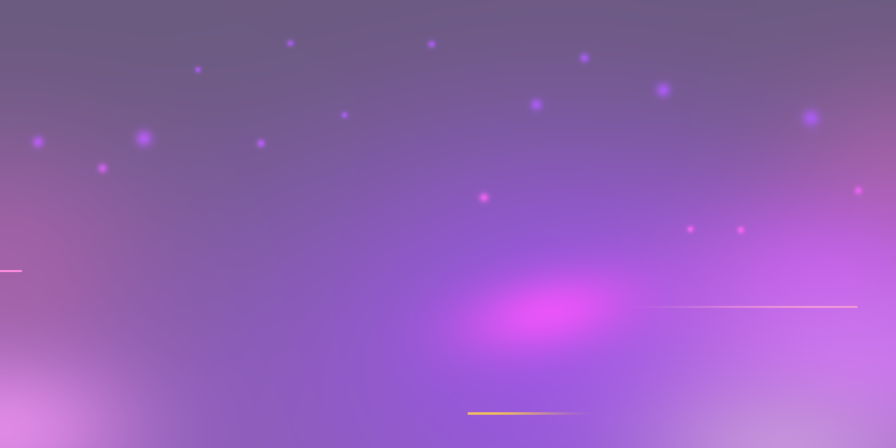
A WebGL 1 fragment shader for this background:

```glsl
precision highp float;
// Dreamy violet backdrop: soft elliptical glows layered over a dusky gradient,
// with small hashed sparks in the upper part and three thin fading streaks.
// Space is two units wide and one unit high, origin at the lower left.
uniform vec2 u_resolution;

const int SPARK_COUNT = 16;
const vec3 DUSK = vec3(0.42, 0.355, 0.50);
const vec3 PLUM = vec3(0.54, 0.37, 0.70);
const vec3 VIOLET = vec3(0.60, 0.34, 0.88);
const vec3 ORCHID = vec3(0.78, 0.36, 0.93);
const vec3 ROSE = vec3(0.68, 0.39, 0.66);
const vec3 PINK = vec3(0.93, 0.57, 0.93);
const vec3 LILAC = vec3(0.79, 0.60, 0.86);
const vec3 MAGENTA = vec3(0.94, 0.33, 0.98);
const vec3 GOLD = vec3(0.96, 0.77, 0.34);

float hash(float n) {
  n = fract(n * 0.1031);
  n *= n + 33.33;
  return fract(n * (n + n));
}

// Gaussian falloff of an elliptical glow
float glow(vec2 p, vec2 center, vec2 radius) {
  vec2 d = (p - center) / radius;
  return exp(-dot(d, d));
}

// Horizontal line from x = span.x to span.y with smooth edges
float streak(vec2 p, vec2 span, float y, float pixel) {
  float across = 1.0 - smoothstep(0.0, pixel, abs(p.y - y) - 0.0015);
  float along = smoothstep(-pixel, pixel, p.x - span.x)
              * smoothstep(-pixel, pixel, span.y - p.x);
  return across * along;
}

vec3 backdrop(vec2 p) {
  vec3 color = mix(PLUM, DUSK, smoothstep(0.0, 1.0, p.y));

  // Left side: rose haze above a bright corner
  color = mix(color, ROSE, 0.75 * glow(p, vec2(0.0, 0.40), vec2(0.32, 0.28)));
  color = mix(color, PINK, 0.85 * glow(p, vec2(0.0, 0.04), vec2(0.30, 0.17)));

  // Center and right: violet cloud with orchid and rose shoulders
  color = mix(color, VIOLET, glow(p, vec2(1.25, 0.23), vec2(0.57, 0.45)));
  color = mix(color, ROSE, 0.75 * glow(p, vec2(2.02, 0.57), vec2(0.28, 0.25)));
  color = mix(color, ORCHID, 0.85 * glow(p, vec2(1.84, 0.37), vec2(0.33, 0.19)));

  // Lower right: pale glow rising from the bottom edge
  color = mix(color, vec3(0.82, 0.47, 0.95), 0.85 * glow(p, vec2(1.95, 0.19), vec2(0.43, 0.22)));
  color = mix(color, LILAC, 0.85 * glow(p, vec2(1.75, 0.0), vec2(0.30, 0.15)));

  // Hot core, sheared so that it rises to the right
  vec2 q = p - vec2(1.225, 0.302);
  q.y -= 0.15 * q.x;
  return mix(color, MAGENTA, 0.9 * glow(q, vec2(0.0), vec2(0.19, 0.085)));
}

// Sparks: one per column, violet when high and pink when low
vec3 addSparks(vec3 color, vec2 p) {
  for (int i = 0; i < SPARK_COUNT; i++) {
    float id = float(i);
    float x = 2.0 * (id + 0.15 + 0.7 * hash(id + 3.7)) / float(SPARK_COUNT);
    float lowest = mix(0.60, 0.36, smoothstep(0.9, 1.1, x));
    float y = mix(lowest, 0.97, hash(id + 41.3));
    float size = mix(0.007, 0.018, pow(hash(id + 87.9), 2.0));
    vec3 tint = mix(vec3(1.0, 0.40, 0.96), vec3(0.68, 0.36, 0.98), smoothstep(0.5, 0.75, y));
    color = mix(color, tint, 0.9 * glow(p, vec2(x, y), vec2(size)));
  }
  return color;
}

vec3 addStreaks(vec3 color, vec2 p, float pixel) {
  float left = streak(p, vec2(-0.1, 0.049), 0.395, pixel);
  float right = streak(p, vec2(1.38, 1.914), 0.315, pixel) * smoothstep(1.36, 1.85, p.x);
  float low = streak(p, vec2(1.044, 1.34), 0.077, pixel) * (1.0 - smoothstep(1.08, 1.34, p.x));
  color = mix(color, vec3(1.0, 0.56, 0.88), 0.9 * left);
  color = mix(color, vec3(0.97, 0.62, 0.83), 0.8 * right);
  return mix(color, GOLD, 0.95 * low);
}

void main() {
  vec2 p = gl_FragCoord.xy / u_resolution * vec2(2.0, 1.0);
  float pixel = 1.0 / u_resolution.y;
  vec3 color = addSparks(backdrop(p), p);
  gl_FragColor = vec4(addStreaks(color, p, pixel), 1.0);
}
```
